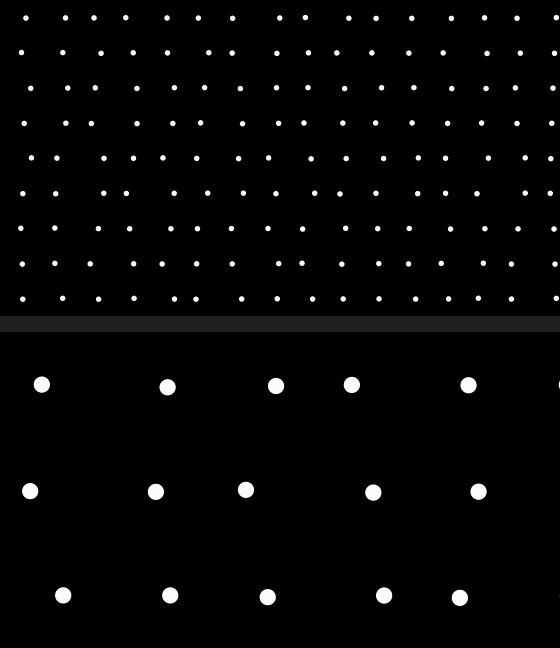
Top: the whole. Bottom: its middle third, enlarged.
This pattern is drawn by a Shadertoy shader. Its source:

```glsl
// White dots on black, 16 across and 9 down, one dot in each square cell.
// A hash slides each dot well sideways and very slightly up or down,
// so the rows stay level while the columns wander.

// Two values from 0 to 1 for each cell, by fract folding.
vec2 hash22(vec2 cell) {
    vec3 h = fract(cell.xyx * vec3(0.1031, 0.1030, 0.0973));
    h += dot(h, h.yzx + 33.33);
    return fract((h.xx + h.yz) * h.zy);
}

void mainImage(out vec4 fragColor, in vec2 fragCoord) {
    // Square cells, shifted so that a dot never crosses its cell border
    float pixel = 9.0 / iResolution.y;
    vec2 grid = fragCoord * pixel - vec2(0.27, -0.01);
    vec2 cell = floor(grid);

    // Uneven dot positions along each row
    vec2 jitter = (hash22(cell + 7.0) - 0.5) * vec2(0.42, 0.03);
    float dist = length(fract(grid) - 0.5 - jitter) - 0.077;

    // Smooth dot edge; the narrow strip left of the first column stays empty
    float dotMask = smoothstep(0.6 * pixel, -0.6 * pixel, dist) * step(0.0, cell.x);
    fragColor = vec4(vec3(0.985 * dotMask), 1.0);
}
```
